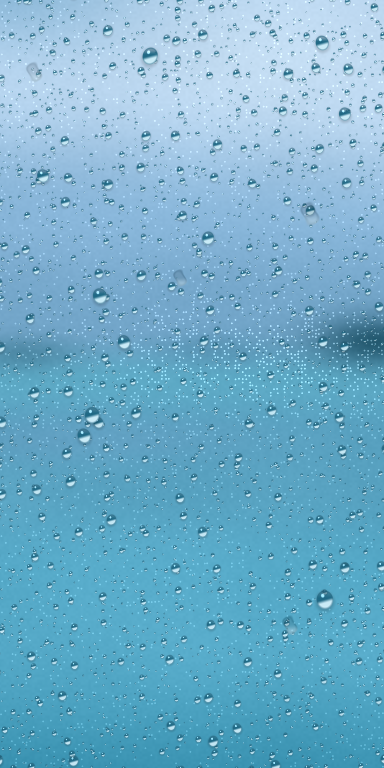
Reproduce this texture procedurally as a WebGL 1 fragment shader.

```glsl
precision highp float;
// Rain drops on a window pane in front of a blurred blue sky and teal water.
uniform vec2 u_resolution;

float hash(vec2 p) {
  return fract(sin(dot(p, vec2(127.1, 311.7))) * 43758.5453);
}

float noise(vec2 p) {
  vec2 i = floor(p), f = fract(p);
  f = f * f * (3.0 - 2.0 * f);
  return mix(mix(hash(i), hash(i + vec2(1.0, 0.0)), f.x),
             mix(hash(i + vec2(0.0, 1.0)), hash(i + 1.0), f.x), f.y);
}

float blob(vec2 p, vec2 center, vec2 size) {
  vec2 q = (p - center) / size;
  return exp(-dot(q, q));
}

// Blurred scenery: p.x runs 0..1 and p.y runs 0..2
vec3 scenery(vec2 p) {
  vec3 col = mix(vec3(0.22, 0.57, 0.69), vec3(0.34, 0.67, 0.79), smoothstep(-0.1, 0.35, p.y));
  col = mix(col, vec3(0.35, 0.64, 0.76), smoothstep(0.5, 0.75, p.y));
  col = mix(col, vec3(0.37, 0.67, 0.78), smoothstep(0.88, 1.0, p.y));
  col = mix(col, vec3(0.45, 0.65, 0.79), smoothstep(1.01, 1.14, p.y));
  col = mix(col, vec3(0.53, 0.71, 0.85), smoothstep(1.15, 1.45, p.y));
  col = mix(col, vec3(0.73, 0.84, 0.94), smoothstep(1.4, 1.78, p.y + 0.08 * (p.x - 0.5)));

  // Darker sky corner, pale cloud and cool shadow on the water
  col = mix(col, vec3(0.52, 0.71, 0.84), 0.8 * blob(p, vec2(0.0, 2.04), vec2(0.4, 0.17)));
  col = mix(col, vec3(0.80, 0.89, 0.96), 0.5 * blob(p, vec2(0.7, 1.85), vec2(0.35, 0.16)));
  col = mix(col, vec3(0.39, 0.61, 0.75), 0.6 * blob(p, vec2(0.2, 0.86), vec2(0.5, 0.07)));

  // Distant shore
  col = mix(col, vec3(0.10, 0.31, 0.39), 0.85 * blob(p, vec2(0.98, 1.11), vec2(0.17, 0.065)));
  col = mix(col, vec3(0.23, 0.46, 0.56), 0.6 * blob(p, vec2(0.06, 1.08), vec2(0.14, 0.045)));
  col = mix(col, vec3(0.28, 0.52, 0.64), 0.5 * blob(p, vec2(0.56, 1.09), vec2(0.17, 0.045)));
  return col + 0.025 * (noise(p * vec2(4.0, 7.0)) - 0.5) + 0.02 * (noise(p * 150.0) - 0.5);
}

// One drop: dark refracted top, bright lower crescent and thin dark rim
vec3 drop(vec3 col, vec2 p, vec2 center, float r, float strength) {
  vec2 q = (p - center) / r;
  q.x = q.x * 1.12 - 0.25 * (hash(center) - 0.5) * q.y;
  float d = length(q);
  float soft = min(0.8 / (r * u_resolution.x), 0.6);
  float mask = 1.0 - smoothstep(1.0 - soft, 1.0 + soft, d);
  float lower = 1.0 - smoothstep(-0.4, 0.1, q.y - 0.25 * q.x);
  vec3 top = mix(vec3(0.12, 0.41, 0.52), col * 0.8, smoothstep(0.1, 0.8, q.y) * 0.7);
  vec3 body = mix(top, vec3(0.79, 0.92, 0.97), lower);
  body = mix(body, vec3(0.16, 0.42, 0.53), 0.55 * smoothstep(0.75, 1.0, d));
  body += 0.5 * (1.0 - smoothstep(0.1, 0.3, length(q - vec2(-0.25, 0.45))));
  float shadow = 0.15 * (1.0 - smoothstep(0.8, 1.5, length(q + vec2(0.0, 0.2))));
  return mix(col * (1.0 - shadow * strength), body, mask * strength);
}

// Randomly filled grid of drops, each kept inside its own cell
vec3 scatter(vec3 col, vec2 p, float cells, float fill, float size, float strength) {
  vec2 id = floor(p * cells);
  vec2 key = id + cells * 3.7;
  vec2 center = (id + 0.22 + 0.56 * vec2(hash(key), hash(key + 19.3))) / cells;
  float r = size * mix(0.55, 1.0, pow(hash(key + 41.9), 1.5));
  return hash(key + 73.1) < fill ? drop(col, p, center, r, strength) : col;
}

// Faint wet smear left by a sliding drop
vec3 smear(vec3 col, vec2 p, vec2 center, float r) {
  vec2 q = (p - center) / r;
  q.x += 0.25 * sin(q.y * 2.5);
  float d = length(q * vec2(1.1, 0.75));
  float mask = 1.0 - smoothstep(0.75, 1.05, d);
  float edge = smoothstep(0.5, 0.85, d);
  vec3 wet = mix(col * 0.86, vec3(0.82, 0.92, 0.97), (1.0 - smoothstep(-0.9, 0.2, q.y)) * 0.6);
  return mix(col, wet - 0.1 * edge, mask * 0.75);
}

void main() {
  vec2 p = gl_FragCoord.xy / u_resolution.x;
  p.y *= 2.0 * u_resolution.x / u_resolution.y;
  vec3 col = scenery(p);

  // Fine mist, brightest along the shore
  float shore = blob(p, vec2(0.7, 1.07), vec2(0.5, 0.14));
  vec2 cell = floor(p * 110.0);
  vec2 offset = fract(p * 110.0) - 0.3 - 0.4 * vec2(hash(cell), hash(cell + 7.0));
  float speck = step(hash(cell + 31.0), 0.1 + 0.3 * shore);
  col += speck * (0.13 + 0.2 * shore) * (1.0 - smoothstep(0.1, 0.4, length(offset)));

  // Scattered drops from tiny to medium
  col = scatter(col, p, 53.0, 0.33, 0.0036, 0.5);
  col = scatter(col, p + 0.013, 37.0, 0.36, 0.0055, 0.65);
  col = scatter(col, p + 0.031, 21.0, 0.46, 0.0095, 0.85);
  col = scatter(col, p + 0.047, 11.0, 0.62, 0.0145, 0.95);

  // Smears
  col = smear(col, p, vec2(0.807, 1.443), 0.025);
  col = smear(col, p, vec2(0.089, 1.812), 0.021);
  col = smear(col, p, vec2(0.755, 0.372), 0.020);
  col = smear(col, p, vec2(0.469, 1.276), 0.018);

  // Largest drops
  col = drop(col, p, vec2(0.391, 1.854), 0.022, 1.0);
  col = drop(col, p, vec2(0.839, 1.888), 0.019, 1.0);
  col = drop(col, p, vec2(0.898, 1.703), 0.017, 1.0);
  col = drop(col, p, vec2(0.112, 1.542), 0.017, 1.0);
  col = drop(col, p, vec2(0.542, 1.380), 0.017, 1.0);
  col = drop(col, p, vec2(0.260, 1.229), 0.020, 1.0);
  col = drop(col, p, vec2(0.323, 1.109), 0.018, 1.0);
  col = drop(col, p, vec2(0.240, 0.919), 0.021, 1.0);
  col = drop(col, p, vec2(0.219, 0.865), 0.019, 1.0);
  col = drop(col, p, vec2(0.846, 0.438), 0.024, 1.0);
  gl_FragColor = vec4(clamp(col, 0.0, 1.0), 1.0);
}
```
